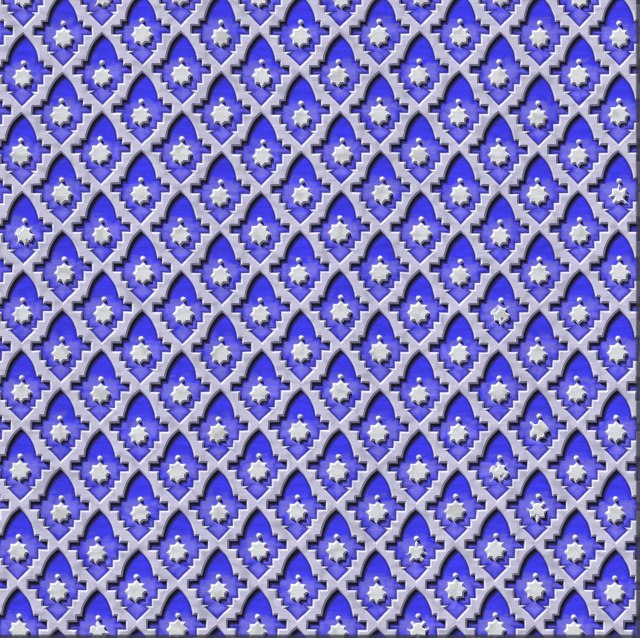
Write a Shadertoy shader that draws this pattern.

```glsl
// Carved plaster lattice: staggered pointed-arch panels with stepped sides, sunk to a blue
// ground, each holding an eight-pointed star and a bead. A height field built from distance
// functions is lit from the upper left; sines and cellular noise age the surface.

const float REPEATS = 8.05;
const vec2 FIRST_STAR = vec2(0.283, 0.09);
const vec2 LIGHT = vec2(-0.55, 0.835);
const float BEVEL = 0.032;

const vec3 PLASTER = vec3(0.77, 0.76, 0.85);
const vec3 PLASTER_SHADE = vec3(0.47, 0.45, 0.55);
const vec3 STAR_WHITE = vec3(0.83, 0.84, 0.85);
const vec3 PALE_BLUE = vec3(0.46, 0.44, 0.88);
const vec3 DEEP_BLUE = vec3(0.24, 0.23, 0.89);
const vec3 SHADOW_BLUE = vec3(0.19, 0.18, 0.47);
const vec3 DARK = vec3(0.09, 0.09, 0.14);

vec2 hash2(vec2 p) {
    vec2 s = vec2(dot(p, vec2(127.1, 311.7)), dot(p, vec2(269.5, 183.3)));
    return fract(sin(s) * 43758.55);
}

// Distance to the nearest scattered point
float cellular(vec2 p) {
    vec2 cell = floor(p);
    float nearest = 1.0;
    for (int j = -1; j <= 1; j++)
    for (int i = -1; i <= 1; i++) {
        vec2 c = cell + vec2(i, j);
        nearest = min(nearest, length(c + hash2(c) - p));
    }
    return nearest;
}

float layeredSines(vec2 p) {
    float sum = 0.0, gain = 0.5;
    for (int i = 0; i < 4; i++) {
        sum += gain * sin(p.x + 1.7 * sin(p.y)) * cos(p.y - 0.6 * p.x);
        p = mat2(1.5, 1.2, -1.2, 1.5) * p + 1.3;
        gain *= 0.55;
    }
    return sum;
}

float box(vec2 p, vec2 halfSize) {
    vec2 d = abs(p) - halfSize;
    return length(max(d, 0.0)) + min(max(d.x, d.y), 0.0);
}

// Arch, shoulders, wings, lower step and pointed foot; the star sits at the origin
float panel(vec2 p) {
    p.x = abs(p.x);
    float d = length(p - vec2(-0.285, 0.15)) - 0.475;
    d = min(d, box(p - vec2(0.0, 0.05), vec2(0.25, 0.14)));
    d = min(d, box(p - vec2(0.0, 0.075), vec2(0.36, 0.045)));
    d = min(d, box(p - vec2(0.0, -0.1), vec2(0.18, 0.08)));
    return min(d, (p.x + abs(p.y + 0.22) - 0.14) * 0.707);
}

float star(vec2 p, float radius) {
    p = abs(p);
    return min(max(p.x, p.y), (p.x + p.y) * 0.707) - radius;
}

// x: panel distance, y: ornament distance, zw: position in the panel
vec4 lattice(vec2 p) {
    vec4 result = vec4(1.0);
    for (int k = 0; k < 2; k++) {
        vec2 offset = vec2(0.5 * float(k));
        vec2 q = p - offset - vec2(0.0, 0.09);
        vec2 id = floor(q + 0.5);
        vec2 local = q - id + vec2(0.0, 0.09);
        vec2 rnd = hash2(id + offset + 7.0);
        vec2 starPos = local - (rnd - 0.5) * 0.035;
        float worn = smoothstep(0.88, 1.0, rnd.x);
        float chips = worn * 0.03 * sin(local.x * 45.0 + rnd.y * 6.0) * sin(local.y * 38.0);
        float ornament = star(starPos, 0.093 + 0.012 * rnd.y - 0.012 * worn) + chips;
        ornament = min(ornament, length(starPos - vec2(0.0, 0.185)) - 0.034);
        float d = panel(local);
        if (d < result.x) result = vec4(d, result.y, local);
        result.y = min(result.y, ornament);
    }
    return result;
}

float heightAt(vec2 p) {
    vec4 l = lattice(p);
    float band = smoothstep(-0.004, BEVEL, l.x);
    float ornament = 0.85 * (1.0 - smoothstep(-0.028, 0.006, l.y));
    return max(band, ornament);
}

void mainImage(out vec4 fragColor, in vec2 fragCoord) {
    vec2 uv = fragCoord / iResolution.xy;
    float pixel = REPEATS / iResolution.y;
    vec2 p = uv * REPEATS - FIRST_STAR;

    // Hand-cut unevenness
    p.x += 0.05 * (1.0 - smoothstep(0.1, 0.5, uv.y));
    p += 0.012 * vec2(sin(p.y * 2.3 + p.x), sin(p.x * 1.9 - p.y * 0.7));
    p += 0.006 * vec2(layeredSines(p * 9.0), layeredSines(p * 9.0 + 4.0));

    // Relief, slope towards the light and cast shadow
    vec4 l = lattice(p);
    float h = heightAt(p);
    float e = max(0.012, 0.6 * pixel);
    float slope = (heightAt(p - LIGHT * e) - heightAt(p + LIGHT * e)) / (2.0 * e);
    float lit = clamp(slope * BEVEL, -1.0, 1.0);
    float shadow = 0.0;
    for (int i = 1; i <= 5; i++) {
        float t = 0.02 * float(i);
        shadow = max(shadow, heightAt(p + LIGHT * t) - h - 8.0 * t);
    }
    shadow = clamp(shadow * 1.7, 0.0, 1.0);

    // Painted ground: deep in the arch, paler and streaked below
    float grain = layeredSines(p * vec2(8.0, 24.0));
    float mottling = cellular(p * 6.0);
    float deep = smoothstep(0.08, 0.3, l.w + 0.1 * grain) + 0.45 * smoothstep(0.45, 0.8, mottling);
    deep += 0.5 * smoothstep(-0.07, -0.01, l.x);
    vec3 ground = mix(PALE_BLUE, DEEP_BLUE, clamp(deep, 0.0, 1.0)) * (1.0 + 0.12 * grain);
    ground = mix(ground, SHADOW_BLUE, smoothstep(0.05, 0.5, shadow));
    ground = mix(ground, DARK, smoothstep(0.4, 0.9, shadow));
    ground = mix(ground, DARK, 0.4 * smoothstep(-0.03, 0.0, l.x));

    // Raised plaster and stars
    float raisedStar = 1.0 - smoothstep(-pixel, pixel, l.y);
    float raised = max(raisedStar, smoothstep(-pixel, pixel, l.x - 0.004));
    vec3 relief = mix(PLASTER, STAR_WHITE, raisedStar);
    relief *= 1.0 + 0.06 * grain - 0.1 * smoothstep(0.4, 0.8, mottling);
    relief = mix(relief, PLASTER_SHADE, smoothstep(0.05, 0.6, -lit));
    relief += 0.22 * max(lit, 0.0);
    vec3 color = mix(ground, relief, raised);

    // Shaded right and lower rims
    float rim = max(smoothstep(0.992, 0.996, uv.x), 1.0 - smoothstep(0.003, 0.007, uv.y));
    fragColor = vec4(mix(color, vec3(0.24, 0.24, 0.27), 0.8 * rim), 1.0);
}
```
